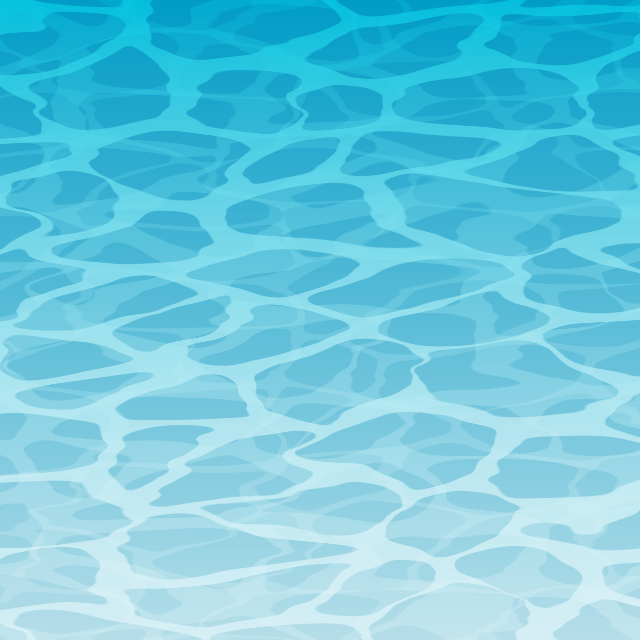
This texture is drawn by a WebGL 2 fragment shader. Its source:

```glsl
#version 300 es
precision highp float;

uniform vec2 u_resolution;
out vec4 fragColor;

vec2 hash22(vec2 p) {
    vec3 q = fract(p.xyx * vec3(0.1031, 0.1030, 0.0973));
    q += dot(q, q.yzx + 33.33);
    return fract((q.xx + q.yz) * q.zy);
}

vec2 noise2(vec2 p) {
    vec2 i = floor(p), f = fract(p);
    f = f * f * f * (f * (f * 6.0 - 15.0) + 10.0);
    return mix(mix(hash22(i), hash22(i + vec2(1, 0)), f.x),
               mix(hash22(i + vec2(0, 1)), hash22(i + vec2(1, 1)), f.x), f.y);
}

// Jittered cell centre, with every other row shifted like bricks
vec2 cellSite(vec2 cell) {
    vec2 jitter = hash22(cell + 71.0) - 0.5;
    return cell + vec2(0.25 + 0.5 * mod(cell.y, 2.0), 0.5) + jitter * vec2(0.85, 0.75);
}

// Distance to the cell border, rounded where borders meet
float borderDistance(vec2 p) {
    vec2 base = floor(p), nearest = vec2(0);
    float best = 1e3;
    for (int y = -2; y <= 2; y++)
    for (int x = -2; x <= 2; x++) {
        vec2 d = cellSite(base + vec2(x, y)) - p;
        if (dot(d, d) < best) { best = dot(d, d); nearest = d; }
    }
    float sum = 0.0;
    for (int y = -2; y <= 2; y++)
    for (int x = -2; x <= 2; x++) {
        vec2 d = cellSite(base + vec2(x, y)) - p;
        vec2 gap = d - nearest;
        if (dot(gap, gap) > 1e-5)
            sum += exp(-15.0 * dot(0.5 * (d + nearest), normalize(gap)));
    }
    return -log(sum) / 15.0;
}

// Coverage of one net of refracted light
float lightNet(vec2 p, vec2 offset, float width) {
    vec2 q = p + offset;
    // Broad swells, then flat ripples that shear the strands sideways
    vec2 swell = noise2(q * vec2(4.0, 8.0)) - 0.5;
    vec2 ripple = noise2(q * vec2(6.0, 25.0) + 19.0) - 0.5;
    float fine = noise2(q * vec2(11.0, 75.0) + 47.0).x - 0.5;
    q += swell * vec2(0.12, 0.04) + ripple * vec2(0.095, 0.008);
    q.x += 0.022 * fine - 0.35 * q.y;
    float halfWidth = width * (0.05 + 1.8 * noise2(q * vec2(9.0, 19.0) + 5.0).x);
    float blur = 6.0 / u_resolution.y;
    return 1.0 - smoothstep(-blur, blur, borderDistance(q * vec2(4.4, 10.5)) - halfWidth);
}

void main() {
    vec2 p = gl_FragCoord.xy / u_resolution.y;

    // Depth gradient from pale shallows to saturated blue
    vec3 water = mix(vec3(0.71, 0.87, 0.912), vec3(0.0, 0.61, 0.78), p.y);
    vec3 light = mix(vec3(0.87, 0.955, 0.972), vec3(0.02, 0.79, 0.89), pow(p.y, 1.9));

    // Faint deep nets below the bright surface net
    float deep = lightNet(p, vec2(3.37, 7.61), 0.085);
    float middle = lightNet(p, vec2(8.13, 2.29), 0.03);
    float surface = lightNet(p, vec2(5.71, 4.43), 0.065);

    vec3 color = mix(water, light, 0.32 * deep);
    color = mix(color, light, 0.25 * middle);
    color = mix(color, light, 0.75 * surface);
    fragColor = vec4(color, 1.0);
}
```
